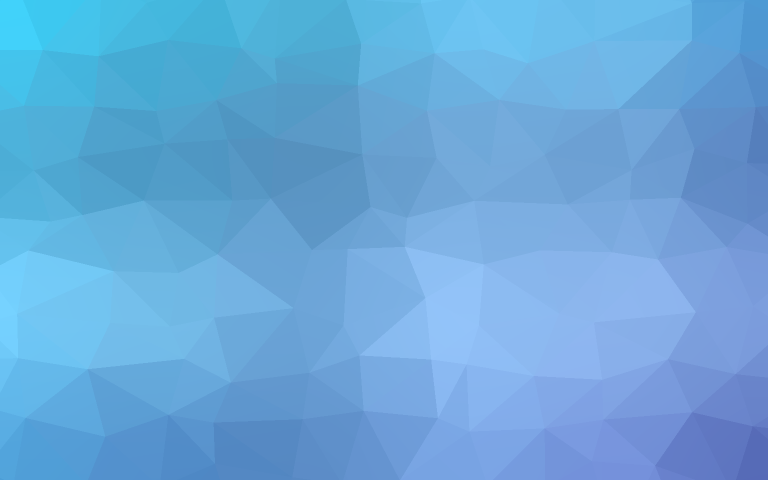
Reproduce this background procedurally as a WebGL 1 fragment shader.

```glsl
precision highp float;
// Low-poly backdrop: flat triangular facets over a soft cyan, blue and violet gradient.

uniform vec2 u_resolution;

const vec2 GRID_COUNT = vec2(12.0, 8.9);   // mesh cells across the canvas
const vec2 GRID_SHIFT = vec2(0.55, 0.05);  // offset of the mesh from the corner
const float JITTER = 0.68;                 // how far vertices stray, in cells
const float FLATNESS = 0.86;               // 1 = each facet has a single colour
const float FACET_CONTRAST = 0.035;        // random brightness between facets
const float UPPER_BAND = 0.667;            // height of the dusky band
const float LOWER_BAND = 0.35;             // height of the bright band
const float COLOR_STOPS = 5.0;             // intervals along each colour row

float hash(vec2 p) {
  return fract(sin(dot(p, vec2(127.1, 311.7))) * 43758.5);
}

// Horizontal gradient through six evenly spaced colours.
vec3 colorRow(float x, vec3 a, vec3 b, vec3 c, vec3 d, vec3 e, vec3 f) {
  float t = x * COLOR_STOPS;
  vec3 color = mix(a, b, smoothstep(0.0, 1.0, t));
  color = mix(color, c, smoothstep(1.0, 2.0, t));
  color = mix(color, d, smoothstep(2.0, 3.0, t));
  color = mix(color, e, smoothstep(3.0, 4.0, t));
  return mix(color, f, smoothstep(4.0, 5.0, t));
}

// Smooth colour field: four horizontal gradients blended vertically.
vec3 colorField(vec2 uv) {
  vec3 top = colorRow(uv.x,
    vec3(0.24, 0.82, 0.98), vec3(0.27, 0.73, 0.88), vec3(0.31, 0.70, 0.85),
    vec3(0.42, 0.78, 0.96), vec3(0.42, 0.75, 0.93), vec3(0.31, 0.61, 0.84));
  vec3 dusky = colorRow(uv.x,
    vec3(0.31, 0.69, 0.85), vec3(0.31, 0.61, 0.78), vec3(0.34, 0.57, 0.75),
    vec3(0.44, 0.65, 0.84), vec3(0.44, 0.64, 0.84), vec3(0.35, 0.51, 0.75));
  vec3 bright = colorRow(uv.x,
    vec3(0.46, 0.82, 1.00), vec3(0.45, 0.74, 0.91), vec3(0.44, 0.66, 0.86),
    vec3(0.57, 0.76, 0.97), vec3(0.56, 0.72, 0.94), vec3(0.48, 0.61, 0.86));
  vec3 bottom = colorRow(uv.x,
    vec3(0.31, 0.63, 0.85), vec3(0.31, 0.54, 0.78), vec3(0.34, 0.53, 0.76),
    vec3(0.46, 0.63, 0.88), vec3(0.45, 0.56, 0.85), vec3(0.34, 0.42, 0.72));
  vec3 color = mix(bottom, bright, smoothstep(0.0, LOWER_BAND, uv.y));
  color = mix(color, dusky, smoothstep(LOWER_BAND, UPPER_BAND, uv.y));
  return mix(color, top, smoothstep(UPPER_BAND, 1.0, uv.y));
}

// Mesh vertex: a lattice point moved by a random offset.
vec2 meshVertex(vec2 id) {
  vec2 offset = vec2(hash(id), hash(id + 57.3)) - 0.5;
  return id + JITTER * offset;
}

float edgeSide(vec2 p, vec2 a, vec2 b) {
  return (b.x - a.x) * (p.y - a.y) - (b.y - a.y) * (p.x - a.x);
}

bool insideTriangle(vec2 p, vec2 a, vec2 b, vec2 c) {
  return min(edgeSide(p, a, b), min(edgeSide(p, b, c), edgeSide(p, c, a))) >= 0.0;
}

vec3 facetColor(vec2 p, vec2 centroid) {
  vec2 shadePoint = mix(p, centroid, FLATNESS);
  float shade = (hash(centroid) - 0.5) * FACET_CONTRAST;
  return colorField((shadePoint + GRID_SHIFT) / GRID_COUNT) + shade;
}

// Finds the triangle that holds the point and returns its colour.
vec3 meshColor(vec2 uv) {
  vec2 p = uv * GRID_COUNT - GRID_SHIFT;
  vec2 centroid = p;
  for (int j = -1; j <= 1; j++) {
    for (int i = -1; i <= 1; i++) {
      vec2 id = floor(p) + vec2(float(i), float(j));
      vec2 a = meshVertex(id);
      vec2 b = meshVertex(id + vec2(1.0, 0.0));
      vec2 c = meshVertex(id + vec2(1.0, 1.0));
      vec2 d = meshVertex(id + vec2(0.0, 1.0));
      // Rotate the corners so that a-c is the shorter diagonal.
      if (distance(a, c) > distance(b, d)) {
        vec2 first = a;
        a = b; b = c; c = d; d = first;
      }
      if (insideTriangle(p, a, b, c)) centroid = (a + b + c) / 3.0;
      if (insideTriangle(p, a, c, d)) centroid = (a + c + d) / 3.0;
    }
  }
  return facetColor(p, centroid);
}

void main() {
  // Four samples per pixel smooth the facet edges.
  vec3 color = vec3(0.0);
  for (int j = 0; j < 2; j++) {
    for (int i = 0; i < 2; i++) {
      vec2 offset = (vec2(float(i), float(j)) - 0.5) * 0.5;
      color += meshColor((gl_FragCoord.xy + offset) / u_resolution);
    }
  }
  gl_FragColor = vec4(color * 0.25, 1.0);
}
```
